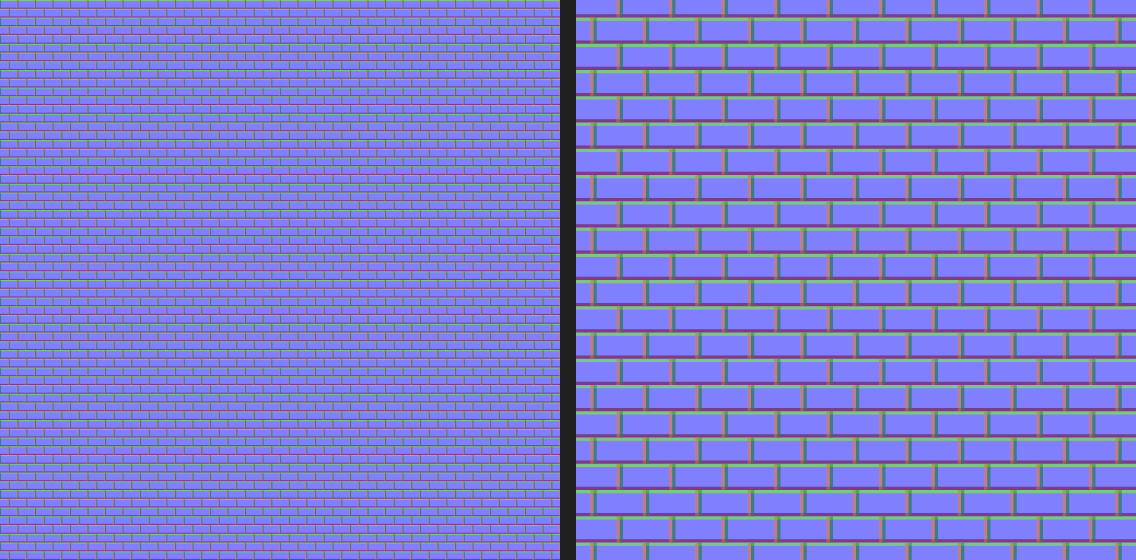
Left, the full canvas; right, a detail of the centre.
This texture map is drawn by a Shadertoy shader. Its source:

```glsl
// Tangent-space normal map of a running-bond brick wall, 32 bricks by 64 rows.
// Each brick has a thin bevel on its four sides; bevel coverage is found by
// box-filtering periodic bands exactly, so edges stay smooth at any size.

const vec2 BRICKS = vec2(32.0, 64.0);     // repeats across and down
const vec2 BEVEL = vec2(0.0625, 0.125);   // bevel width as a share of a brick
const vec2 TILT = vec2(0.255, 0.265);     // red and green shift on a bevel
const float CORNER_TILT = 0.5;            // share of the tilt kept at corners

// Integral from 0 to x of a unit-period band that is 1 on [0, width)
float bandIntegral(float x, float width) {
    return floor(x) * width + min(fract(x), width);
}

// Average of the band over a footprint centred on x
float band(float x, float width, float footprint) {
    float a = bandIntegral(x - 0.5 * footprint, width);
    float b = bandIntegral(x + 0.5 * footprint, width);
    return clamp((b - a) / footprint, 0.0, 1.0);
}

// Coverage of the bevels at the start (x) and the end (y) of each period
vec2 bevelPair(float x, float width, float footprint) {
    return vec2(band(x, width, footprint),
                band(x + width, width, footprint));
}

// Encoded normal from side bevels (left, right) and ledges (bottom, top)
vec3 bevelNormal(vec2 sides, vec2 ledges) {
    float side = sides.x + sides.y;
    float ledge = ledges.x + ledges.y;
    vec2 slope = vec2(sides.y - sides.x, ledges.y - ledges.x);
    slope *= 1.0 - (1.0 - CORNER_TILT) * vec2(ledge, side);
    float blue = 1.0 - 0.47 * side - 0.46 * ledge + 0.33 * side * ledge;
    return vec3(vec2(0.5) + TILT * slope - 0.008 * vec2(ledge, side), blue);
}

void mainImage(out vec4 fragColor, in vec2 fragCoord) {
    vec2 p = fragCoord / iResolution.xy * BRICKS;
    vec2 footprint = BRICKS / iResolution.xy;

    // Alternate rows are shifted by half a brick
    float shifted = band(0.5 * p.y, 0.5, 0.5 * footprint.y);
    vec2 sides = mix(bevelPair(p.x, BEVEL.x, footprint.x),
                     bevelPair(p.x + 0.5, BEVEL.x, footprint.x), shifted);
    vec2 ledges = bevelPair(p.y, BEVEL.y, footprint.y);

    fragColor = vec4(bevelNormal(sides, ledges), 1.0);
}
```
